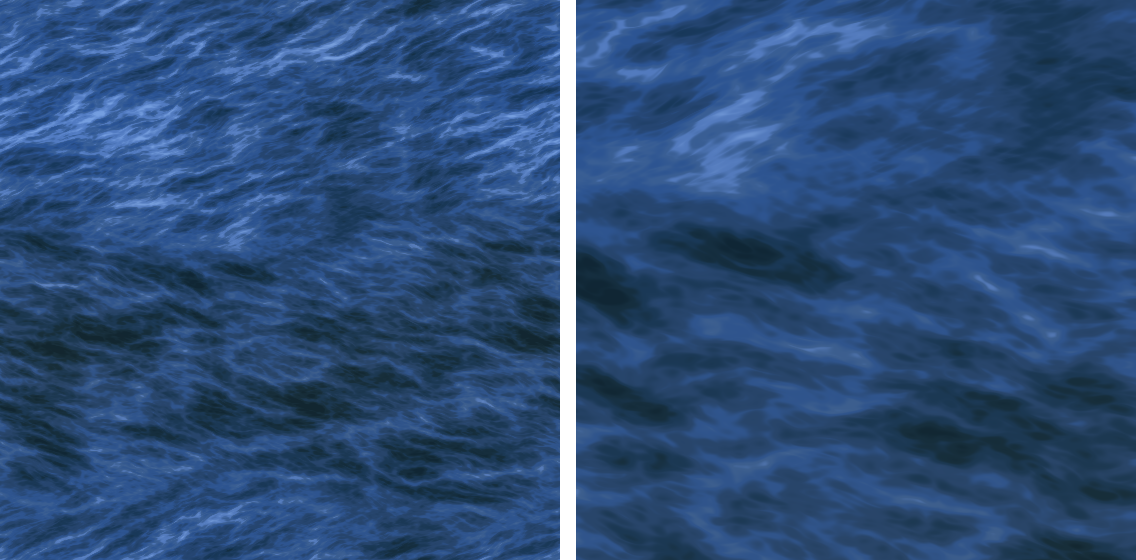
Left, the full canvas; right, a detail of the centre.
Give the GLSL for this texture, as a WebGL 2 fragment shader.

```glsl
#version 300 es
precision highp float;
// Wind-ruffled deep blue sea with slanting crests, tiling in both directions.

uniform vec2 u_resolution;
out vec4 fragColor;

const float TAU = 6.2831853;

// Random unit vector per lattice cell; crossing the tile in x shifts rows by the shear.
vec2 gradientAt(vec2 cell, vec2 freq, float shear) {
    cell -= floor((cell.x + 0.5) / freq.x) * vec2(freq.x, shear);
    cell.y -= floor((cell.y + 0.5) / freq.y) * freq.y;
    uvec2 c = uvec2(cell);
    uint h = c.x * 73856093u ^ c.y * 19349663u ^ uint(freq.x * 71.0 + freq.y) * 83492791u;
    h = (h ^ (h >> 16)) * 2146121005u;
    h = (h ^ (h >> 15)) * 2221713035u;
    h ^= h >> 16;
    float angle = TAU * float(h & 65535u) / 65536.0;
    return vec2(cos(angle), sin(angle));
}

// Wrapping gradient noise; whole-number frequency and shear keep it seamless.
float noise(vec2 uv, vec2 freq, float shear) {
    vec2 q = uv * freq + vec2(0.0, shear * uv.x);
    vec2 i = floor(q), f = q - i;
    vec2 s = f * f * f * (f * (f * 6.0 - 15.0) + 10.0);
    vec2 e = vec2(1.0, 0.0);
    float a = dot(gradientAt(i, freq, shear), f);
    float b = dot(gradientAt(i + e.xy, freq, shear), f - e.xy);
    float c = dot(gradientAt(i + e.yx, freq, shear), f - e.yx);
    float d = dot(gradientAt(i + e.xx, freq, shear), f - e.xx);
    return mix(mix(a, b, s.x), mix(c, d, s.x), s.y);
}

// Thin crests in four octaves, leaning along the given slope.
float crests(vec2 uv, vec2 freq, float slope) {
    float sum = 0.0, weight = 0.5;
    for (int i = 0; i < 4; i++) {
        float n = noise(uv, freq, -round(slope * freq.y));
        float ridge = max(0.0, 1.0 - 2.4 * sqrt(n * n + 0.002));
        sum += weight * ridge * mix(ridge, 1.0, 0.3);
        freq *= 2.0;
        weight *= 0.62;
    }
    return sum;
}

// Finer rising crests where wind is strong, broader falling ones elsewhere.
float surface(vec2 uv, float wind) {
    return mix(crests(uv, vec2(6.0, 17.0), -0.2), crests(uv, vec2(7.0, 22.0), 0.3), wind);
}

// Colour ramp from trough to glint.
vec3 water(float tone) {
    vec3 col = mix(vec3(0.06, 0.15, 0.21), vec3(0.08, 0.18, 0.25), smoothstep(-0.1, 0.06, tone));
    col = mix(col, vec3(0.10, 0.22, 0.34), smoothstep(0.06, 0.22, tone));
    col = mix(col, vec3(0.15, 0.27, 0.43), smoothstep(0.22, 0.45, tone));
    col = mix(col, vec3(0.18, 0.33, 0.56), smoothstep(0.45, 0.66, tone));
    col = mix(col, vec3(0.23, 0.37, 0.57), smoothstep(0.66, 0.82, tone));
    col = mix(col, vec3(0.33, 0.48, 0.73), smoothstep(0.82, 0.97, tone));
    return mix(col, vec3(0.47, 0.62, 0.85), smoothstep(0.97, 1.3, tone));
}

void main() {
    vec2 uv = gl_FragCoord.xy / u_resolution;

    // Broad sky light and wind zones
    float patches = noise(uv, vec2(2.0, 3.0), 0.0) + 0.5 * noise(uv, vec2(4.0, 7.0), -1.0);
    float light = 0.75 * cos(TAU * (uv.y - 0.82)) + 0.9 * patches;
    float wind = smoothstep(-0.35, 0.45, cos(TAU * (uv.y - 0.84)) + 0.6 * patches);

    // Bend the crests
    vec2 bent = uv + vec2(0.022, 0.014) * vec2(noise(uv, vec2(6.0, 9.0), 0.0),
                                               noise(uv, vec2(9.0, 8.0), 0.0));
    bent += 0.005 * vec2(noise(uv, vec2(21.0, 32.0), 0.0), noise(uv, vec2(24.0, 29.0), 0.0));

    // Crest brightness, shaded near faces below crests, and dark hollows
    float height = surface(bent, wind);
    float face = surface(bent + vec2(0.0, 0.011), wind) - height;
    float swell = mix(noise(bent, vec2(7.0, 13.0), 2.0), noise(bent, vec2(6.0, 14.0), -4.0), wind);
    float grain = noise(uv, vec2(90.0, 150.0), -20.0);

    float tone = 0.47 + 0.24 * light + 0.85 * (height - 0.42) - 0.22 * face;
    tone += 0.5 * swell + 0.1 * grain;

    // Greyer in shade, bluer in the light
    vec3 col = water(tone) + light * vec3(-0.012, 0.0, 0.025);
    fragColor = vec4(col, 1.0);
}
```
